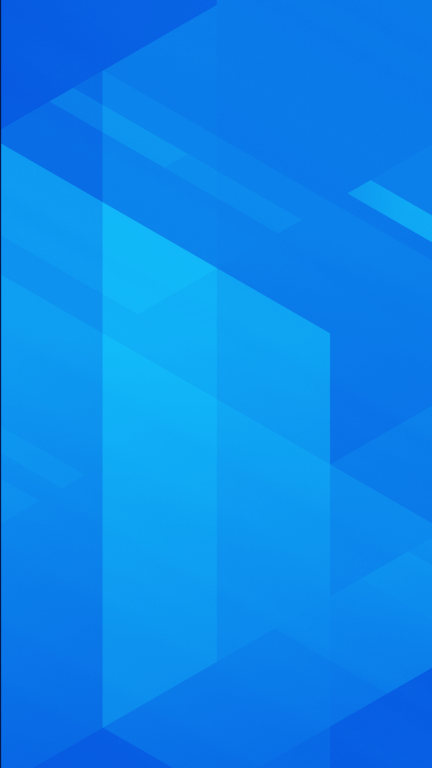
Reproduce this background procedurally as a Shadertoy shader.

```glsl
// Overlapping translucent blue facets cut by verticals and 30 degree diagonals.
// Each facet sets or shifts one brightness value, built from half-plane masks;
// a blue-to-cyan ramp then turns the brightness into colour.

const float SLOPE = 0.577;                       // tan(30 degrees)
const vec3 COLUMNS = vec3(0.2375, 0.502, 0.764); // x of the vertical folds
const vec3 DEEP_BLUE = vec3(0.03, 0.38, 0.89);
const vec3 SKY_CYAN = vec3(0.06, 0.67, 0.96);
const vec3 NAVY = vec3(0.01, 0.08, 0.28);

float hash(vec2 p) {
    p = fract(p * vec2(123.34, 345.45));
    p += dot(p, p + 34.35);
    return fract(p.x * p.y);
}

float noise(float x) {
    float i = floor(x);
    return mix(hash(vec2(i, 3.1)), hash(vec2(i + 1.0, 3.1)), smoothstep(0.0, 1.0, x - i));
}

// Soft half-planes and a band between two parallel edges
float above(float v, float edge, float soft) { return smoothstep(-soft, soft, v - edge); }
float below(float v, float edge, float soft) { return 1.0 - above(v, edge, soft); }
float band(float v, float low, float high, float soft) {
    return above(v, low, soft) * below(v, high, soft);
}

// Dim backdrop behind the tall panel
float backdrop(vec2 p, float fall, float rise, float soft) {
    float right = above(p.x, COLUMNS.x, soft);
    float light = mix(0.43, 0.475, right);
    light += 0.03 * right * below(fall, 1.752, soft);
    light += 0.012 * band(p.x, COLUMNS.x, COLUMNS.y, soft);

    // Right side fades downward, then lifts at two edges
    float lower = below(rise, 0.866, soft);
    light -= lower * 0.115 * max(1.25 - p.y, 0.0);
    light += 0.045 * below(rise, 0.2616, soft);
    light += 0.065 * below(fall, 1.1435, soft);

    // Dark upper left corner
    light = mix(light, 0.36 + 0.06 * p.x, above(rise, 1.477, soft) * below(p.x, COLUMNS.y, soft));

    // Pale diagonal strip in two lengths, and the bright chip
    float strip = band(fall, 1.609, 1.672, soft) * below(rise, 1.477, soft);
    light += strip * (0.035 * above(rise, 0.866, soft) + 0.03 * above(rise, 1.17, soft));
    float chip = band(fall, 1.794, 1.856, soft) * lower;
    light = mix(light, 0.60 + 0.06 * smoothstep(0.8, 0.95, p.x), chip);
    light += 0.02 * lower * above(fall, 1.856, soft);
    return light;
}

// Bright folded panel with three columns
float panel(vec2 p, float fall, float rise, float soft) {
    float light = 0.405 + 0.21 * min(p.y, 1.0);
    light += 0.115 * above(p.x, COLUMNS.x, soft) - 0.045 * above(p.x, COLUMNS.y, soft);

    // Upper section, with a shaded lower corner
    float shade = 1.0 - above(fall, 1.234, soft) * above(rise, 0.866, soft);
    light -= above(fall, 1.1435, soft) * (0.012 + 0.03 * shade);

    // Short strips entering from the left
    float strips = band(fall, 0.731, 0.792, soft) + below(fall, 0.671, soft);
    return light + 0.025 * strips * above(rise, 0.565, soft);
}

// Facets along the bottom
float floorFacet(vec2 p, float fall, float rise, float soft) {
    float rightSide = above(p.x, COLUMNS.z, soft);
    float light = 0.43 + 0.26 * p.y - 0.012 * rightSide;
    light += 0.02 * band(fall, 0.69, 1.046, soft);
    light += 0.012 * band(fall, 0.921, 1.046, soft);
    light = mix(light, 0.415 - 0.045 * rightSide, below(rise, -0.345, soft));
    return mix(light, 0.365, below(fall, 0.231, soft));
}

void mainImage(out vec4 fragColor, in vec2 fragCoord) {
    // Canvas is 1 wide and 16/9 tall
    vec2 p = fragCoord / iResolution.xy * vec2(1.0, 16.0 / 9.0);
    float soft = 0.8 / iResolution.x;
    float fall = p.y + SLOPE * p.x; // constant along descending edges
    float rise = p.y - SLOPE * p.x; // constant along ascending edges

    // Stack the layers
    float light = backdrop(p, fall, rise, soft);
    float panelMask = below(fall, 1.447, soft) * below(p.x, COLUMNS.z, soft);
    light = mix(light, panel(p, fall, rise, soft), panelMask);
    light = mix(light, floorFacet(p, fall, rise, soft), below(rise, -0.044, soft));

    // Faint diagonal streaks and grain
    light += 0.012 * (noise(fall * 22.0) - 0.5);
    light += 0.006 * (hash(floor(p * 288.0)) - 0.5);

    // Brightness to colour, with a thin dark left border
    vec3 color = mix(DEEP_BLUE, SKY_CYAN, (light - 0.38) / 0.29);
    color = mix(color, NAVY, below(p.x, 0.0025, soft));
    fragColor = vec4(clamp(color, 0.0, 1.0), 1.0);
}
```
